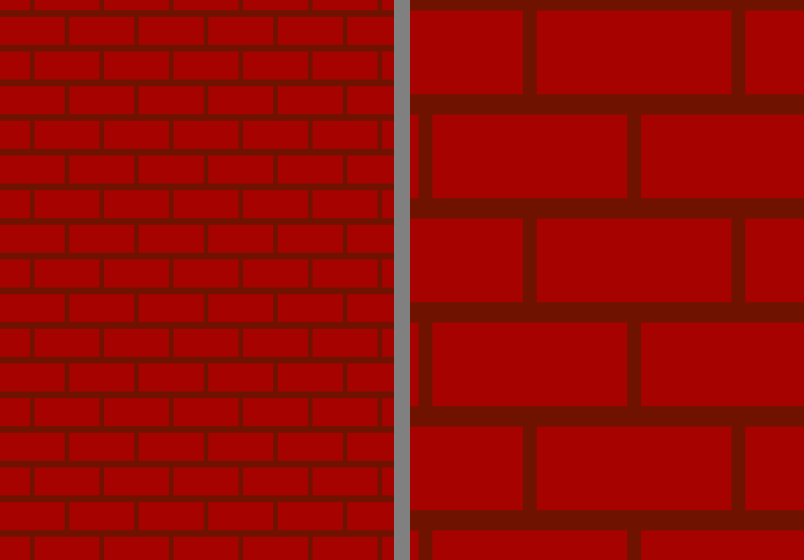
Left: the whole. Right: its middle third, enlarged.
Reproduce this pattern procedurally as a Shadertoy shader.

```glsl
// Signed distance to an axis-aligned box centred on the origin
float boxDistance(vec2 p, vec2 halfSize) {
    vec2 d = abs(p) - halfSize;
    return length(max(d, 0.0)) + min(max(d.x, d.y), 0.0);
}

// Running bond: every other course shifts by half a brick
float brickDistance(vec2 p) {
    vec2 pitch = vec2(0.12416, 0.06189);
    vec2 grid = (p - vec2(0.1196, 0.0475)) / pitch;
    grid.x += 0.5 * mod(floor(grid.y), 2.0);
    vec2 local = (fract(grid) - 0.5) * pitch;
    vec2 joint = vec2(0.0083, 0.0121);
    return boxDistance(local, 0.5 * (pitch - joint));
}

void mainImage(out vec4 fragColor, in vec2 fragCoord) {
    vec2 p = fragCoord / iResolution.y;
    float edge = 0.7 / iResolution.y;

    vec3 mortar = vec3(0.44, 0.07, 0.0);
    vec3 brick = vec3(0.65, 0.008, 0.0);
    float coverage = 1.0 - smoothstep(-edge, edge, brickDistance(p));

    fragColor = vec4(mix(mortar, brick, coverage), 1.0);
}
```
